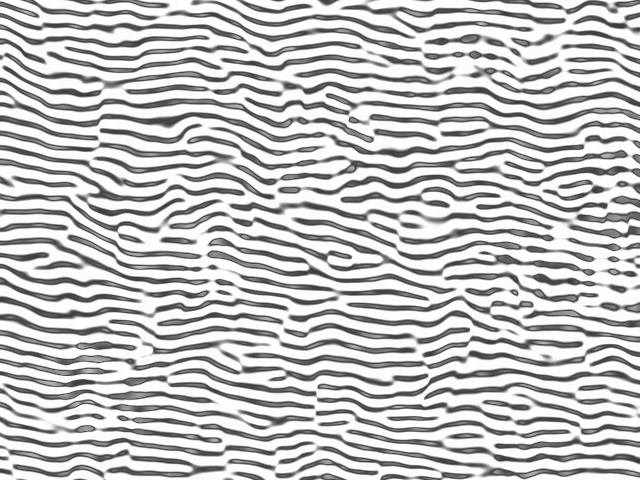
Write a Shadertoy shader that draws this pattern.

```glsl
const float TAU = 6.283185;
const float STRIPES = 34.5;        // stripes per canvas height
const float TILT = 0.07;           // overall fall towards the right
const float WAVE_RADIUS = 0.098;   // reach of one wave packet, smaller gives more forks
const float RING_RADIUS = 0.6 / STRIPES; // distance at which stripes inhibit each other
const float CELL = WAVE_RADIUS + RING_RADIUS;
const int   PACKETS = 6;           // wave packets per cell
const int   TAPS = 7;              // centre plus six ring points
const float INHIBITION = 1.2;      // rounds and darkens stripe ends
const float ANGLE_SPREAD = 0.42;   // largest packet direction, radians
const float BEND = 0.040;          // height of the shared kinks
const float RIPPLE = 0.013;        // height of the small kinks
const float SOFTNESS = 0.09;       // fades the wave at forks
const float WOBBLE = 0.36;         // uneven stripe width
const float BEADING = 1.7;         // breaks stripes into dots in patches
const float EDGE_START = -0.06;
const float EDGE_END = 0.88;
const float HOLLOW = 0.50;         // lightening along the stripe core
const float PAPER = 0.998;
const float INK = 0.23;
const float HAZE = 0.012;

float hash(vec2 p) {
    return fract(sin(dot(p, vec2(127.1, 311.7))) * 43758.5);
}

float noise(vec2 p) {
    vec2 i = floor(p), f = fract(p);
    f = f * f * (3.0 - 2.0 * f);
    return mix(mix(hash(i), hash(i + vec2(1, 0)), f.x),
               mix(hash(i + vec2(0, 1)), hash(i + vec2(1, 1)), f.x), f.y);
}

// Shared bends that neighbouring stripes follow together
vec2 bend(vec2 p) {
    p.y += TILT * p.x;
    p.y += BEND * (noise(p * vec2(7.0, 3.5)) - 0.5);
    p.y += RIPPLE * (noise(p * vec2(22.0, 12.0) + 31.0) - 0.5);
    return p;
}

// Tap 0 is the centre, the others lie on a ring around it
vec2 tapOffset(int t) {
    float a = TAU * (float(t) + 0.5) / float(TAPS - 1);
    return t == 0 ? vec2(0) : RING_RADIUS * vec2(cos(a), sin(a));
}

// Evened sum of random wave packets, sharpened by its surroundings
float stripes(vec2 p) {
    vec2 sum[TAPS];
    for (int t = 0; t < TAPS; t++) sum[t] = vec2(0);
    vec2 cell = floor(p / CELL);
    for (int y = -1; y <= 1; y++)
    for (int x = -1; x <= 1; x++)
    for (int k = 0; k < PACKETS; k++) {
        vec2 id = cell + vec2(x, y);
        vec2 seed = id + 17.3 * float(k + 1);
        vec2 d = p - CELL * (id + vec2(hash(seed), hash(seed + 5.7)));
        if (dot(d, d) > CELL * CELL) continue;
        float turn = 2.0 * hash(seed + 9.1) - 1.0;
        float angle = ANGLE_SPREAD * turn * turn * turn;
        vec2 waveVector = TAU * STRIPES * vec2(sin(angle), cos(angle));
        float start = TAU * hash(seed + 13.9);
        for (int t = 0; t < TAPS; t++) {
            vec2 e = d + tapOffset(t);
            float w = max(0.0, 1.0 - dot(e, e) / (WAVE_RADIUS * WAVE_RADIUS));
            w *= w;
            float phase = dot(e, waveVector) + start;
            sum[t] += w * w * vec2(cos(phase), sin(phase));
        }
    }
    float centre = 0.0, ring = 0.0;
    for (int t = 0; t < TAPS; t++) {
        float wave = sum[t].x * inversesqrt(dot(sum[t], sum[t]) + SOFTNESS);
        if (t == 0) centre = wave;
        else ring += wave / float(TAPS - 1);
    }
    return (centre - INHIBITION * ring) / (1.0 + 0.4 * INHIBITION);
}

void mainImage(out vec4 fragColor, in vec2 fragCoord) {
    vec2 uv = fragCoord / iResolution.y;
    vec2 p = bend(uv);
    vec2 q = p * STRIPES;
    float stripe = stripes(p);

    // Uneven widths, and beads in patches that grow towards the bottom
    float patches = noise(uv * 4.5 + 3.0) + 0.25 * (0.5 - uv.y);
    float beads = BEADING * smoothstep(0.58, 0.90, patches);
    stripe += WOBBLE * (noise(q * vec2(1.3, 0.8) + 50.0) - 0.5);
    stripe += beads * (noise(q * vec2(1.7, 0.8)) - 0.5);

    // Soft edge, dark rim, mottled lighter core
    float tone = mix(PAPER, INK, smoothstep(EDGE_START, EDGE_END, stripe));
    float mottle = noise(q * vec2(1.1, 1.2) + 80.0);
    tone += HOLLOW * mottle * smoothstep(0.72, 1.08, stripe);
    tone -= HAZE * noise(q * 2.0 + 11.0);

    fragColor = vec4(vec3(tone), 1.0);
}
```
